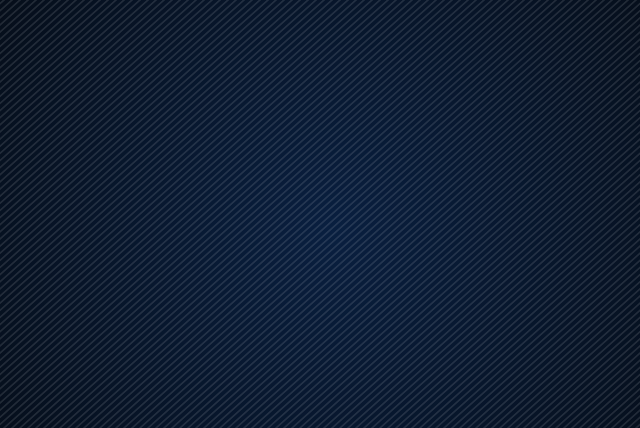
A Shadertoy shader for this background:

```glsl
// Fine pale diagonal pinstripes over a navy radial glow.
#define STRIPES_ACROSS 80.0
#define STRIPES_DOWN 60.0
#define STRIPE_FILL 0.32
#define STRIPE_ALPHA 0.11
#define GLOW_CENTER vec2(0.52, 0.46)
#define GLOW_RADIUS 0.62
#define GLOW_COLOR vec3(0.036, 0.122, 0.250)
#define EDGE_COLOR vec3(0.022, 0.056, 0.106)

// Coverage of stripes rising to the right; uv spans 0 to 1 on both axes.
float diagonalStripes(vec2 uv) {
    vec2 counts = vec2(STRIPES_ACROSS, -STRIPES_DOWN);
    float distToAxis = abs(fract(dot(uv, counts)) - 0.5);
    // Half a pixel of softening, measured across the stripe.
    float blur = 0.5 * length(counts / iResolution.xy);
    float halfWidth = 0.5 * STRIPE_FILL;
    return 1.0 - smoothstep(halfWidth - blur, halfWidth + blur, distToAxis);
}

// Circular falloff from the bright center to the dark corners.
vec3 radialGlow(vec2 uv) {
    vec2 toCenter = uv - GLOW_CENTER;
    toCenter.y *= iResolution.y / iResolution.x;
    float falloff = clamp(length(toCenter) / GLOW_RADIUS, 0.0, 1.0);
    return mix(GLOW_COLOR, EDGE_COLOR, falloff);
}

void mainImage(out vec4 fragColor, in vec2 fragCoord) {
    vec2 uv = fragCoord / iResolution.xy;

    vec3 color = radialGlow(uv);

    // Translucent white stripes
    color = mix(color, vec3(1.0), STRIPE_ALPHA * diagonalStripes(uv));

    fragColor = vec4(color, 1.0);
}
```
